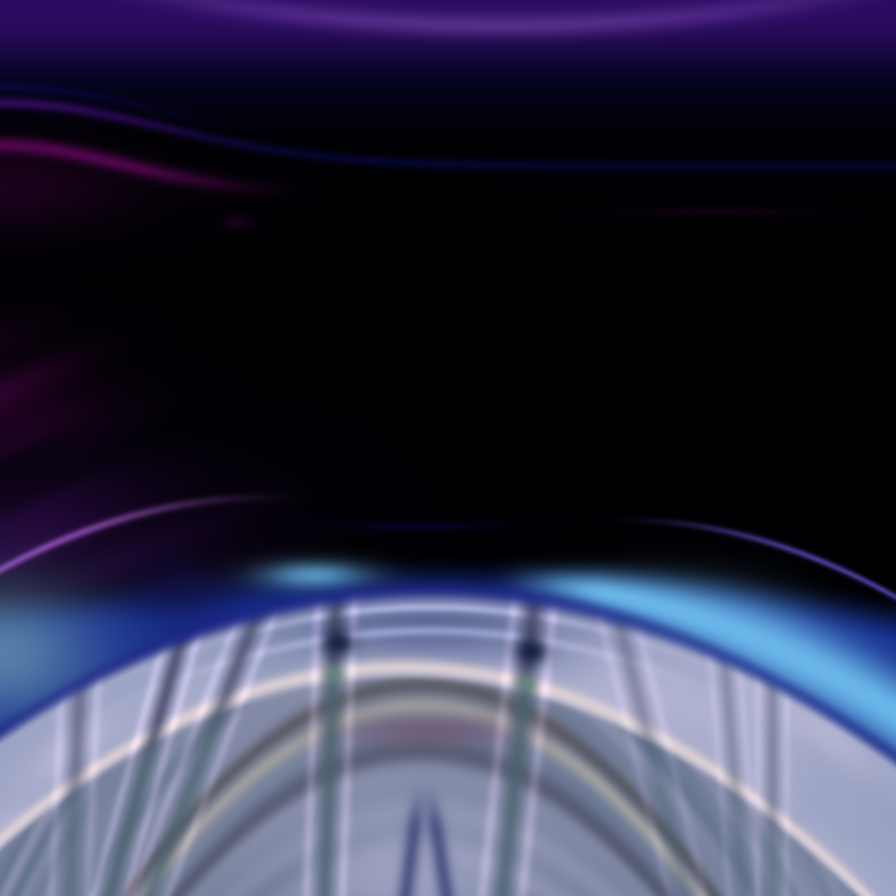
A WebGL 2 fragment shader for this background:

```glsl
#version 300 es
precision highp float;
// Draws a pale ribbed glass dome with a blue rim glow under a dark violet sky.
uniform vec2 u_resolution;
out vec4 fragColor;

const vec3 NIGHT = vec3(0.0, 0.0, 0.012);
const vec3 VIOLET = vec3(0.15, 0.03, 0.25);
const vec3 MAGENTA = vec3(0.27, 0.02, 0.25);
const vec3 ROYAL = vec3(0.08, 0.17, 0.55);
const vec3 CYAN = vec3(0.43, 0.74, 0.93);
const vec3 PALE = vec3(0.68, 0.69, 0.81);
const vec3 STEEL = vec3(0.46, 0.53, 0.66);
const vec3 SHADE = vec3(0.25, 0.26, 0.38);
const vec3 IVORY = vec3(0.87, 0.82, 0.83);

// Each rib: x at mid height, lean, half width, strength
const vec4 RIBS[8] = vec4[8](
  vec4(0.09, 0.05, 0.010, 0.50), vec4(0.192, 0.28, 0.009, 0.75),
  vec4(0.262, 0.38, 0.010, 0.65), vec4(0.372, 0.04, 0.010, 0.75),
  vec4(0.588, 0.11, 0.011, 0.75), vec4(0.705, -0.25, 0.010, 0.35),
  vec4(0.81, -0.08, 0.008, 0.30), vec4(0.862, 0.00, 0.008, 0.35));

float hash(vec2 p) {
  return fract(sin(dot(p, vec2(127.1, 311.7))) * 43758.5453);
}

float noise(vec2 p) {
  vec2 i = floor(p), f = fract(p);
  f = f * f * (3.0 - 2.0 * f);
  return mix(mix(hash(i), hash(i + vec2(1, 0)), f.x),
             mix(hash(i + vec2(0, 1)), hash(i + vec2(1, 1)), f.x), f.y);
}

float bell(float d, float width) {
  return exp(-d * d / (width * width));
}

float spot(vec2 p, vec2 center, vec2 size) {
  vec2 d = (p - center) / size;
  return exp(-dot(d, d));
}

// Height of the arch apex through p, for a given axis and bend
float arch(vec2 p, float axis, float bend) {
  return p.y + bend * (p.x - axis) * (p.x - axis);
}

vec3 sky(vec2 p) {
  float left = 1.0 - smoothstep(0.0, 0.35, p.x);
  vec3 c = NIGHT + VIOLET * smoothstep(0.90, 0.985, p.y);
  c += vec3(0.02, 0.015, 0.12) * smoothstep(0.84, 0.93, p.y);
  // Curved veils near the top
  float veil = p.y - 0.971 - 0.25 * pow(p.x - 0.56, 2.0);
  c += vec3(0.17, 0.13, 0.17) * bell(veil, 0.013) * bell(p.x - 0.55, 0.42);
  float ribbon = p.y - 0.815 - 0.07 * bell(p.x, 0.26);
  c += mix(vec3(0.02, 0.02, 0.16), vec3(0.17, 0.03, 0.27), left) * bell(ribbon, 0.006);
  c += vec3(0.02, 0.01, 0.11) * bell(ribbon - 0.018, 0.005) * left;
  float flare = p.y - 0.785 - 0.053 * bell(p.x, 0.19);
  c += MAGENTA * bell(flare, 0.009) * (1.0 - smoothstep(0.12, 0.36, p.x));
  c += MAGENTA * 0.4 * spot(p, vec2(0.0, 0.79), vec2(0.14, 0.045));
  c += MAGENTA * 0.35 * spot(p, vec2(0.265, 0.752), vec2(0.015, 0.008));
  c += MAGENTA * 0.22 * spot(p, vec2(0.80, 0.764), vec2(0.09, 0.005));
  // Hazy folds along the left side
  float fold = noise(vec2(p.x * 5.0, (p.y - p.x * 0.45) * 32.0));
  c += MAGENTA * fold * 0.75 * spot(p, vec2(0.0, 0.55), vec2(0.11, 0.07));
  c += vec3(0.14, 0.03, 0.23) * (0.5 + 0.5 * fold) * spot(p, vec2(0.02, 0.40), vec2(0.22, 0.09));
  // Thin rim lines above the dome
  float lineL = bell(arch(p, 0.30, 0.9) - 0.445, 0.005) * (1.0 - smoothstep(0.05, 0.36, p.x));
  float lineR = bell(arch(p, 0.69, 0.9) - 0.42, 0.004) * smoothstep(0.66, 0.92, p.x);
  c += vec3(0.38, 0.23, 0.43) * lineL + vec3(0.27, 0.22, 0.55) * lineR;
  c += vec3(0.01, 0.01, 0.13) * spot(p, vec2(0.47, 0.413), vec2(0.08, 0.005));
  return c;
}

vec3 rimGlow(vec2 p, vec3 c) {
  float top = arch(p, 0.5, 0.18);
  c = mix(c, ROYAL, 1.0 - smoothstep(0.325, 0.382, top));
  float spread = mix(0.018, 0.047, smoothstep(0.6, 0.9, p.x));
  float beam = bell(arch(p, 0.54, 0.69) - 0.35, spread) * smoothstep(0.54, 0.68, p.x);
  c = mix(c, CYAN, beam * 0.95);
  c = mix(c, CYAN, 0.75 * spot(p, vec2(0.35, 0.358), vec2(0.06, 0.016)));
  c = mix(c, vec3(0.37, 0.53, 0.67), 0.9 * spot(p, vec2(0.0, 0.27), vec2(0.11, 0.075)));
  return mix(c, vec3(0.07, 0.07, 0.28), 0.6 * spot(p, vec2(0.20, 0.34), vec2(0.06, 0.035)));
}

vec3 dome(vec2 p, float shell, float hoop) {
  // Outer panes
  float streak = noise(vec2(p.x * 13.0, shell * 22.0));
  vec3 c = mix(STEEL, PALE, 0.55 + 0.55 * streak);
  c = mix(c, vec3(0.30, 0.35, 0.54), 0.85 * spot(p, vec2(0.48, 0.30), vec2(0.18, 0.038)));
  c += 0.2 * (bell(shell - 0.322, 0.005) + bell(shell - 0.296, 0.006)) * bell(p.x - 0.47, 0.18);
  // Nested inner arches
  float inner = arch(p, 0.47, 2.2);
  float grain = noise(vec2(inner * 42.0, p.x * 3.0));
  vec3 core = mix(STEEL * 0.85, PALE * 0.9, 0.65 * grain);
  core = mix(core, vec3(0.67, 0.66, 0.63), 0.75 * bell(inner - 0.212, 0.013));
  core = mix(core, vec3(0.33, 0.33, 0.36), 0.8 * bell(inner - 0.236, 0.012));
  core = mix(core, vec3(0.31, 0.32, 0.40), 0.75 * bell(inner - 0.162, 0.015));
  core = mix(core, vec3(0.43, 0.32, 0.43), 0.7 * spot(p, vec2(0.48, 0.185), vec2(0.10, 0.018)));
  core = mix(core, PALE, 0.7 * spot(p, vec2(0.46, 0.02), vec2(0.12, 0.085)));
  c = mix(core, c, smoothstep(0.239, 0.253, hoop));
  return mix(c, IVORY, 0.9 * bell(hoop - 0.255, 0.009));
}

vec3 addRibs(vec2 p, vec3 c, float hoop) {
  vec3 tint = mix(vec3(0.29, 0.38, 0.43), SHADE, smoothstep(0.22, 0.27, hoop));
  for (int i = 0; i < 8; i++) {
    vec4 rib = RIBS[i];
    float d = p.x - rib.x - rib.y * (p.y - 0.25);
    c = mix(c, tint, rib.w * bell(d, rib.z));
    c += vec3(0.17, 0.13, 0.15) * rib.w * bell(abs(d) - 2.0 * rib.z, rib.z * 0.6);
  }
  // Short rays fanning out at the base, and dark joints on the main ribs
  for (int i = 0; i < 2; i++) {
    float k = float(i);
    float d = p.x - 0.468 - k * 0.012 - (k - 0.45) * 0.28 * (0.12 - p.y);
    float ray = bell(d, 0.010) * (1.0 - smoothstep(0.07, 0.13, p.y));
    c = mix(c, vec3(0.23, 0.25, 0.46), 0.75 * ray);
    vec2 joint = vec2(0.378 + 0.215 * k, 0.283 - 0.01 * k);
    c = mix(c, vec3(0.08, 0.11, 0.24), 0.9 * spot(p, joint, vec2(0.018, 0.015)));
    c = mix(c, vec3(0.40, 0.54, 0.50), 0.8 * spot(p, joint - vec2(0.006, 0.036), vec2(0.012)));
  }
  return c;
}

void main() {
  vec2 p = gl_FragCoord.xy / u_resolution;
  float shell = arch(p, 0.48, 0.69);
  float hoop = arch(p, 0.45, 0.95);
  vec3 outside = rimGlow(p, sky(p));
  vec3 glass = addRibs(p, dome(p, shell, hoop), hoop);
  vec3 color = mix(glass, outside, smoothstep(0.325, 0.347, shell));
  color = mix(color, vec3(0.13, 0.14, 0.50), 0.5 * bell(shell - 0.342, 0.009));
  fragColor = vec4(clamp(color, 0.0, 1.0), 1.0);
}
```
